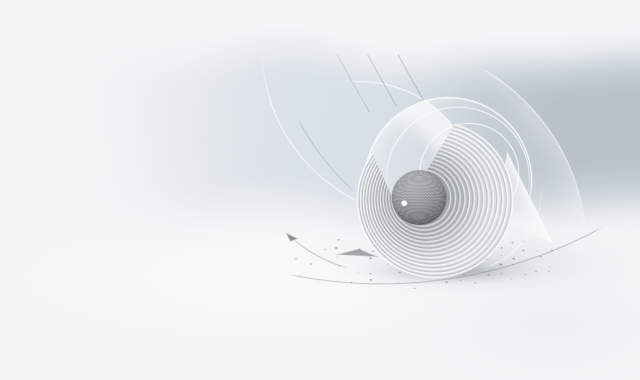
A Shadertoy shader for this background:

```glsl
#define PAPER vec3(0.958, 0.960, 0.962)
#define MIST vec3(0.855, 0.880, 0.910)
#define SLATE vec3(0.725, 0.760, 0.790)
#define SHADOW vec3(0.50, 0.52, 0.55)
#define WHITE vec3(0.985)
#define RINGS 14
#define HAIRLINE 0.0011
#define BALL vec3(1.103, 0.480, 0.072)
#define DISC vec3(1.180, 0.524, 0.219)
#define SHELL vec3(1.145, 0.474, 0.204)
#define CORE vec3(1.112, 0.479, 0.074)
#define FIN vec3(0.998, 0.346, 0.545)

float pixel;

float hash(vec2 p) { return fract(sin(dot(p, vec2(127.1, 311.7))) * 43758.5); }

float fill(float d) { return 1.0 - smoothstep(-pixel, pixel, d); }

float stroke(float d, float halfWidth) { return fill(abs(d) - halfWidth); }

float circle(vec2 p, vec3 c) { return length(p - c.xy) - c.z; }

float window(float x, float a, float b, float soft) {
    return smoothstep(a, a + soft, x) * (1.0 - smoothstep(b - soft, b, x));
}

// Upper (side = 1) or lower (side = -1) part of a circle between two x limits
float arc(vec2 p, vec3 c, vec2 span, float side) {
    return stroke(circle(p, c), HAIRLINE) * window(p.x, span.x, span.y, 0.03)
         * step(0.0, side * (p.y - c.y));
}

float segment(vec2 p, vec2 a, vec2 b) {
    vec2 ab = b - a;
    return length(p - a - ab * clamp(dot(p - a, ab) / dot(ab, ab), 0.0, 1.0));
}

float edge(vec2 p, vec2 a, vec2 b) {
    return dot(p - a, normalize(vec2(a.y - b.y, b.x - a.x)));
}

// Corners in clockwise order
float triangle(vec2 p, vec2 a, vec2 b, vec2 c) {
    return max(edge(p, a, b), max(edge(p, b, c), edge(p, c, a)));
}

float blob(vec2 p, vec2 c, vec2 size) {
    vec2 q = (p - c) / size;
    return exp(-dot(q, q));
}

vec3 backdrop(vec2 p) {
    vec2 w = p + 0.02 * vec2(sin(p.y * 9.0 + p.x * 4.0), sin(p.x * 7.0) + 0.5 * sin(p.x * 13.0 + 1.0));
    float mist = smoothstep(0.15, 0.88, w.x) * smoothstep(0.34, 0.54, w.y) * (1.0 - smoothstep(0.76, 0.93, w.y));
    float slate = smoothstep(0.90, 1.50, w.x) * smoothstep(0.38, 0.58, w.y) * (1.0 - smoothstep(0.72, 0.88, w.y));
    vec3 col = mix(PAPER, MIST, mist);
    col = mix(col, SLATE, slate);
    col = mix(col, WHITE, 0.7 * blob(p, vec2(0.75, 0.27), vec2(0.5, 0.12)));
    return mix(col, MIST, 0.25 * blob(p, vec2(1.45, 0.15), vec2(0.25, 0.12)));
}

void drawGround(inout vec3 col, vec2 p) {
    // Contact shadows
    col = mix(col, SHADOW, 0.62 * blob(p, vec2(1.19, 0.287), vec2(0.13, 0.022)));
    col = mix(col, SLATE, 0.35 * blob(p, vec2(1.25, 0.31), vec2(0.26, 0.055)));
    float wedge = triangle(p, vec2(0.888, 0.330), vec2(0.945, 0.345), vec2(0.99, 0.325));
    col = mix(col, SHADOW, 0.7 * fill(wedge));

    // Scattered grit
    vec2 grid = p * vec2(30.0, 48.0), cell = floor(grid);
    vec2 spot = 0.25 + 0.5 * vec2(hash(cell), hash(cell + 7.3));
    vec2 offset = (fract(grid) - spot) / vec2(30.0, 48.0);
    float grit = fill(length(offset * vec2(0.7, 1.0)) - 0.0022 * hash(cell + 3.1));
    grit *= step(0.5, hash(cell + 19.0)) * step(length((p - vec2(1.12, 0.315)) / vec2(0.36, 0.075)), 1.0);
    col = mix(col, SHADOW, 0.7 * grit);

    // Small pyramid
    vec2 tip = vec2(0.754, 0.386), foot = vec2(0.764, 0.365);
    col = mix(col, WHITE, fill(triangle(p, tip, foot, vec2(0.728, 0.370))));
    col = mix(col, SHADOW, 0.9 * fill(triangle(p, tip, vec2(0.782, 0.372), foot)));
}

void drawArcs(inout vec3 col, vec2 p) {
    // Pale fin on the right
    float fin = circle(p, FIN);
    float glow = fill(fin) * exp(fin / 0.06) * smoothstep(1.22, 1.42, p.x) * smoothstep(0.37, 0.46, p.y);
    col = mix(col, WHITE, 0.35 * glow);
    float pale = arc(p, FIN, vec2(1.26, 1.548), 1.0) * 0.8;
    pale = max(pale, arc(p, vec3(1.139, 0.875, 0.450), vec2(0.68, 0.95), -1.0));
    pale = max(pale, arc(p, vec3(0.949, 0.474, 0.311), vec2(0.92, 1.22), 1.0));
    pale = max(pale, arc(p, vec3(1.210, 0.500, 0.215), vec2(1.27, 1.44), -1.0) * 0.7);
    col = mix(col, WHITE, pale);

    float dark = arc(p, vec3(1.004, 1.461, 1.208), vec2(0.76, 1.59), -1.0);
    dark = max(dark, arc(p, vec3(1.011, 0.649, 0.367), vec2(0.76, 0.92), -1.0));
    dark = max(dark, arc(p, vec3(1.382, 1.0, 0.675), vec2(0.775, 0.94), -1.0) * 0.7);
    for (int i = 0; i < 3; i++) {
        float k = float(i);
        vec2 top = vec2(0.888 + 0.08 * k, 0.855);
        vec2 end = top + vec2(0.083, -0.149) * (1.0 - 0.1 * k);
        dark = max(dark, fill(segment(p, top, end) - 0.0008) * (0.7 + 0.2 * k));
    }
    col = mix(col, SHADOW, 0.5 * dark);
}

void drawGlass(inout vec3 col, vec2 p) {
    float disc = circle(p, DISC);
    col = mix(col, WHITE, fill(disc) * (0.16 + 0.35 * exp(disc / 0.025)) * (1.0 - smoothstep(1.05, 1.38, p.x)));
    float reach = length(p - FIN.xy - vec2(-0.049, 0.128));
    float band = fill(disc) * fill(reach - 0.311) * smoothstep(0.20, 0.27, reach) * smoothstep(0.52, 0.62, p.y);
    col = mix(col, WHITE, 0.7 * band);
    float rim = stroke(disc, 0.0017) * smoothstep(0.42, 0.54, p.y);
    rim = max(rim, stroke(circle(p, vec3(1.205, 0.53, 0.188)), HAIRLINE) * smoothstep(0.45, 0.6, p.y));
    rim = max(rim, stroke(circle(p, vec3(1.235, 0.545, 0.130)), HAIRLINE));
    col = mix(col, WHITE, rim);

    // Bright blade
    vec2 top = vec2(1.335, 0.60), tip = vec2(1.454, 0.362);
    float blade = triangle(p, top, tip, vec2(1.30, 0.425));
    col = mix(col, WHITE, fill(blade) * (0.3 + 0.6 * exp(edge(p, top, tip) / 0.025)));
}

void drawShell(inout vec3 col, vec2 p) {
    vec2 q = p - vec2(1.053, 0.434);
    float gap = min(dot(q, vec2(0.91, 0.41)), dot(q, vec2(-0.857, 0.515)));
    float open = fill(gap);
    float depth = smoothstep(0.07, 0.20, length(p - BALL.xy));
    vec3 body = mix(SHADOW, vec3(0.86, 0.875, 0.89), 0.35 + 0.65 * depth);
    col = mix(col, body, 0.9 * open * fill(circle(p, SHELL)));

    // Nested rings, each with a soft shade on its inner side
    for (int i = 0; i < RINGS; i++) {
        float t = float(i) / float(RINGS - 1);
        float d = circle(p, mix(CORE, SHELL, t));
        col = mix(col, SHADOW, 0.28 * open * stroke(d + 0.0045, 0.0012));
        col = mix(col, WHITE, (0.65 + 0.35 * t) * open * stroke(d, 0.0017));
    }
}

void drawBall(inout vec3 col, vec2 p) {
    vec2 q = (p - BALL.xy) / BALL.z;
    float height = sqrt(max(0.0, 1.0 - dot(q, q)));
    float light = 0.47 + 0.18 * height + 0.13 * dot(q, vec2(-0.4, 0.9));
    vec2 dots = q * 17.0 / (0.55 + 0.45 * height);
    dots.x += 0.5 * mod(floor(dots.y), 2.0);
    light += 0.07 * (0.5 - smoothstep(0.15, 0.45, length(fract(dots) - 0.5)));
    col = mix(col, vec3(light) + vec3(0.0, 0.008, 0.018), fill(circle(p, BALL)));
    vec2 bead = p - vec2(1.064, 0.465);
    col = mix(col, SHADOW, 0.6 * blob(bead, vec2(0.003, -0.004), vec2(0.009)));
    col = mix(col, WHITE, fill(length(bead) - 0.0075));
}

void mainImage(out vec4 fragColor, in vec2 fragCoord) {
    pixel = 1.0 / iResolution.y;
    vec2 p = fragCoord * pixel;
    vec3 col = backdrop(p);
    drawGround(col, p);
    drawArcs(col, p);
    drawGlass(col, p);
    drawShell(col, p);
    drawBall(col, p);
    fragColor = vec4(col, 1.0);
}
```
